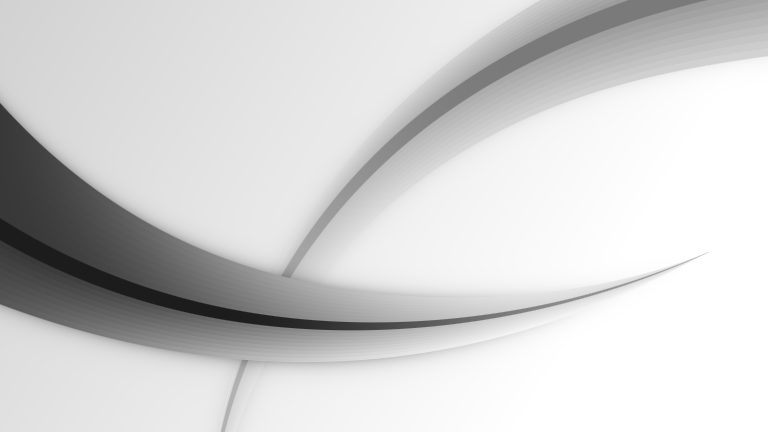
This background is drawn by a WebGL 2 fragment shader. Its source:

```glsl
#version 300 es
precision highp float;
// Two tapering grey ribbons sweep over a pale diagonal gradient.
// The light one follows an arc in polar form; the dark one lies between
// polynomial edges. Each has stepped shading, a solid core and a soft shadow.
uniform vec2 u_resolution;
out vec4 fragColor;

const float STEPS = 9.0;
const vec2 ARC_CENTER = vec2(1.759, -0.296);
const float TIP_X = 1.641;
const float TIP_Y = 0.4167;

// Antialiased coverage: one where the signed distance is positive.
float cover(float d) {
    return clamp(0.5 + d / max(fwidth(d), 1e-5), 0.0, 1.0);
}

// Coverage of the strip between two edges, given the distance inside each.
float strip(float a, float b) {
    return cover(a) * cover(b);
}

// Splits a ramp into flat tones with smooth joins.
float terrace(float v, float soft) {
    float n = clamp(v, 0.0, 1.0) * STEPS;
    float w = clamp(soft * STEPS, 0.01, 1.0);
    return min((floor(n) + smoothstep(1.0 - w, 1.0, fract(n))) / STEPS, 1.0);
}

// Shadow that fades with the distance outside a shape.
float shadow(float outside, float reach) {
    return exp(-max(outside, 0.0) / reach);
}

// Edge height at distance u from the ribbon tip.
float edgeHeight(float u, vec4 k) {
    return TIP_Y + u * (k.x + u * (k.y + u * (k.z + u * k.w)));
}

float background(vec2 p) {
    return min(0.82 + 0.1 * p.x + 0.06 * (1.0 - p.y), 1.0);
}

float lightRibbon(vec2 p, float under, float px) {
    vec2 q = p - ARC_CENTER;
    float angle = atan(q.y, -q.x);
    float cube = angle * angle * angle;
    float offset = length(q) - 1.278 - 0.0049 * cube * cube;

    // Widths grow along the arc, more so on its inner side.
    float outer = angle * (0.028 + 0.046 * angle);
    float inner = 0.12 * angle;
    float halfCore = 0.0185 * angle;
    float width = max(offset > 0.0 ? outer : inner, 1e-3);
    float v = (abs(offset) - halfCore) / max(width - halfCore, 1e-3);

    float s = smoothstep(0.3, 1.5, angle);
    float nearTone = mix(0.9, 0.62, s);
    float farTone = mix(0.97, 0.85, s);
    float body = under * mix(nearTone, farTone, terrace(v, px / width));
    float core = mix(0.7, 0.48, smoothstep(0.35, 1.1, angle));

    float outside = max(offset - outer, -inner - offset);
    float tone = under * (1.0 - 0.06 * shadow(outside, 0.018));
    tone = mix(tone, body, strip(outer - offset, offset + inner));
    return mix(tone, core, strip(halfCore - offset, halfCore + offset));
}

float darkRibbon(vec2 p, float under, float px) {
    float u = max(1.0 - p.x / TIP_X, 0.0);
    float top = edgeHeight(u, vec4(-0.659, 1.303, -1.063, 0.764));
    float bottom = edgeHeight(u, vec4(-0.912, 0.848, -0.057, 0.0));
    float coreTop = edgeHeight(u, vec4(-0.7185, 0.916, -0.397, 0.278));
    float coreBottom = coreTop - u * (0.036 + 0.015 * u * u * u);

    // Ramp from the core to whichever edge lies on this side.
    bool above = p.y > coreTop;
    float width = max(above ? top - coreTop : coreBottom - bottom, 1e-3);
    float v = (above ? p.y - coreTop : coreBottom - p.y) / width;

    float nearTone = mix(0.22, 0.86, smoothstep(0.0, 1.39, p.x));
    float lift = above ? 0.5 * p.x : 0.17 + 0.68 * p.x;
    float farTone = mix(nearTone, above ? 0.93 : 0.97, min(lift, 1.0));
    float body = mix(nearTone, farTone, terrace(v, px / width));
    float core = mix(0.11, 0.58, smoothstep(0.5, 1.45, p.x));

    float outside = max(p.y - top, bottom - p.y);
    float fade = smoothstep(0.0, 0.6, u);
    float tone = under * (1.0 - 0.24 * fade * shadow(outside, 0.017));
    float present = step(1e-5, u);
    tone = mix(tone, body, present * strip(top - p.y, p.y - bottom));
    return mix(tone, core, present * strip(coreTop - p.y, p.y - coreBottom));
}

void main() {
    float px = 1.0 / u_resolution.y;
    vec2 p = gl_FragCoord.xy * px;
    float tone = background(p);
    tone = lightRibbon(p, tone, px);
    tone = darkRibbon(p, tone, px);
    fragColor = vec4(vec3(tone), 1.0);
}
```
